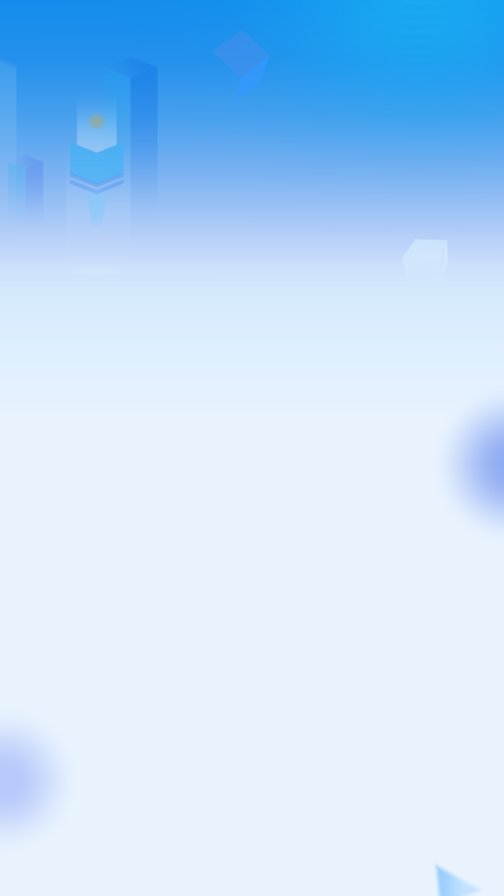
This background is drawn by a WebGL 2 fragment shader. Its source:

```glsl
#version 300 es
precision highp float;
// Blue sky fading to pale ice, with misty glass towers, floating crystals and soft orbs.

#define CANVAS vec2(432.0, 768.0)
#define ICE vec3(0.91, 0.953, 0.998)
#define CYAN vec3(0.10, 0.68, 0.95)
#define DEEP_BLUE vec3(0.07, 0.46, 0.90)
#define LILAC vec3(0.36, 0.54, 0.93)
#define GLASS vec3(0.84, 0.93, 0.99)
#define ORB_RIGHT vec3(0.57, 0.68, 0.95)
#define ORB_LEFT vec3(0.72, 0.79, 0.98)

uniform vec2 u_resolution;
out vec4 fragColor;

// Sky stops: colour and distance from the top edge.
const vec4 SKY[9] = vec4[9](
  vec4(0.075, 0.55, 0.93, 0.0), vec4(0.14, 0.565, 0.925, 52.0),
  vec4(0.28, 0.625, 0.93, 100.0), vec4(0.49, 0.70, 0.945, 150.0),
  vec4(0.70, 0.805, 0.97, 200.0), vec4(0.80, 0.875, 0.985, 228.0),
  vec4(0.835, 0.915, 0.99, 250.0), vec4(0.875, 0.937, 0.996, 305.0),
  vec4(ICE, 362.0));

vec3 skyGradient(float y) {
  vec3 col = SKY[0].rgb;
  for (int i = 1; i < 9; i++)
    col = mix(col, SKY[i].rgb, clamp((y - SKY[i - 1].w) / (SKY[i].w - SKY[i - 1].w), 0.0, 1.0));
  return col;
}

// Signed distance to a quadrilateral.
float quadDist(vec2 p, vec2 a, vec2 b, vec2 c, vec2 d) {
  vec2 v[4] = vec2[4](a, b, c, d);
  float nearest = 1e6, side = 1.0;
  for (int i = 0; i < 4; i++) {
    vec2 s = v[i], t = v[(i + 1) % 4], e = t - s, w = p - s;
    vec2 off = w - e * clamp(dot(w, e) / dot(e, e), 0.0, 1.0);
    nearest = min(nearest, dot(off, off));
    bvec3 k = bvec3(p.y >= s.y, p.y < t.y, e.x * w.y > e.y * w.x);
    if (all(k) || all(not(k))) side = -side;
  }
  return side * sqrt(nearest);
}

float fill(float d, float soft) { return 1.0 - smoothstep(-soft, soft, d); }

float band(float x, float lo, float hi, float soft) {
  return smoothstep(lo - soft, lo + soft, x) * (1.0 - smoothstep(hi - soft, hi + soft, x));
}

// Two-sided tower with a diamond roof; its sides dissolve downwards.
vec3 tower(vec3 col, vec2 p, vec2 top, vec2 size, vec3 lit, vec3 shade, float aa) {
  vec2 q = p - top;
  float slope = size.x * 0.38;
  float eave = slope * (2.0 - abs(q.x) / size.x);
  float mist = smoothstep(eave - aa, eave + aa, q.y) * (1.0 - smoothstep(0.0, size.y, q.y));
  col = mix(col, lit, 0.22 * mist * band(q.x, -size.x, 0.0, aa));
  col = mix(col, shade, 0.50 * mist * band(q.x, 0.0, size.x, aa));
  float roof = (abs(q.x) / size.x + abs(q.y - slope) / slope - 1.0) * slope;
  return mix(col, shade, 0.5 * fill(roof, aa) * smoothstep(-size.x, size.x, q.x));
}

vec3 leftCity(vec3 col, vec2 p, float aa) {
  col = mix(col, GLASS, 0.13 * band(p.x, -9.0, 14.0, aa) * smoothstep(50.0, 58.0, p.y + 0.4 * (14.0 - p.x) - 3.0)
    * (1.0 - smoothstep(90.0, 220.0, p.y)));
  col = tower(col, p, vec2(112.0, 49.0), vec2(23.0, 145.0), CYAN, DEEP_BLUE, aa);
  col = tower(col, p, vec2(22.0, 133.0), vec2(15.0, 65.0), CYAN, LILAC, aa);
  // Pale plinth and glowing glass box.
  float x = abs(p.x - 83.0);
  col = mix(col, GLASS, 0.12 * band(p.x, 57.0, 112.0, 1.0) * band(p.y, 150.0, 205.0, 30.0));
  float boxFoot = 131.0 - 0.4 * x;
  col = mix(col, GLASS, 0.38 * fill(x - 17.0, aa) * smoothstep(76.0, 130.0, p.y) * fill(p.y - boxFoot, aa));
  col = mix(col, vec3(0.62, 0.66, 0.52), 0.6 * fill(length(p - vec2(83.0, 104.0)) - 6.0, 2.5));
  // Cyan pedestal with chevron layers.
  float fold = p.y + 0.4 * x;
  float width = fill(x - 23.0, aa);
  col = mix(col, vec3(0.25, 0.70, 0.96), 0.65 * width * band(fold, 131.0, 158.0, aa));
  for (int i = 0; i < 2; i++) {
    float y = 157.0 + 6.0 * float(i);
    col = mix(col, vec3(0.34, 0.60, 0.94), 0.5 * width * band(fold, y, y + 3.5, aa));
  }
  float beam = fill(x - 9.0 + 0.18 * (p.y - 166.0), 1.0);
  col = mix(col, vec3(0.49, 0.79, 0.98), 0.5 * beam * band(p.y, 166.0, 190.0, 7.0));
  float haze = length((p - vec2(82.0, 232.0)) / vec2(32.0, 6.0));
  return mix(col, GLASS, 0.35 * (1.0 - smoothstep(0.3, 1.0, haze)));
}

vec3 crystals(vec3 col, vec2 p, float aa) {
  float face = quadDist(p, vec2(181, 44), vec2(208, 26), vec2(232, 48), vec2(207, 67));
  col = mix(col, vec3(0.27, 0.56, 0.92), 0.6 * fill(face, aa));
  face = quadDist(p, vec2(207, 66), vec2(231, 48), vec2(222, 71), vec2(202, 86));
  col = mix(col, vec3(0.20, 0.60, 1.0), 0.8 * fill(face, aa));
  // Ice cube: broad front, bright lid and narrow side.
  float fade = 1.0 - 0.8 * smoothstep(212.0, 245.0, p.y);
  face = quadDist(p, vec2(345, 221), vec2(378, 224), vec2(375, 244), vec2(349, 244));
  col = mix(col, GLASS, 0.75 * fade * fill(face, aa));
  face = quadDist(p, vec2(345, 221), vec2(356, 205), vec2(383, 206), vec2(378, 224));
  col = mix(col, GLASS, 0.65 * fill(face, aa));
  face = quadDist(p, vec2(383, 206), vec2(384, 225), vec2(379, 243), vec2(375, 243));
  col = mix(col, GLASS, 0.85 * fade * fill(face, aa));
  // Blurred shard at the lower right.
  face = quadDist(p, vec2(374, 742), vec2(412, 763), vec2(396, 769), vec2(377, 772));
  vec3 shard = mix(vec3(0.57, 0.79, 0.99), vec3(0.75, 0.88, 1.0), smoothstep(376.0, 400.0, p.x));
  return mix(col, shard, 0.9 * fill(face, 3.0));
}

void main() {
  vec2 uv = gl_FragCoord.xy / u_resolution;
  vec2 p = vec2(uv.x, 1.0 - uv.y) * CANVAS;
  float aa = CANVAS.x / u_resolution.x;
  vec3 col = skyGradient(p.y);
  // Cyan light at the upper right, with faint ripples.
  vec2 g = (p - vec2(365.0, 5.0)) / vec2(120.0, 85.0);
  float ripple = 0.05 * sin(p.y * 0.75) * exp(-pow((p.x - 358.0) / 16.0, 2.0));
  col = mix(col, CYAN, clamp((0.8 + ripple * 2.0) * exp(-dot(g, g)), 0.0, 1.0));
  col = leftCity(col, p, aa);
  col = crystals(col, p, aa);
  // Soft orbs cut by the side edges.
  col = mix(col, ORB_RIGHT, 1.0 - smoothstep(8.0, 72.0, length(p - vec2(440.0, 398.0))));
  col = mix(col, ORB_LEFT, 1.0 - smoothstep(8.0, 66.0, length(p - vec2(4.0, 669.0))));
  fragColor = vec4(col, 1.0);
}
```
